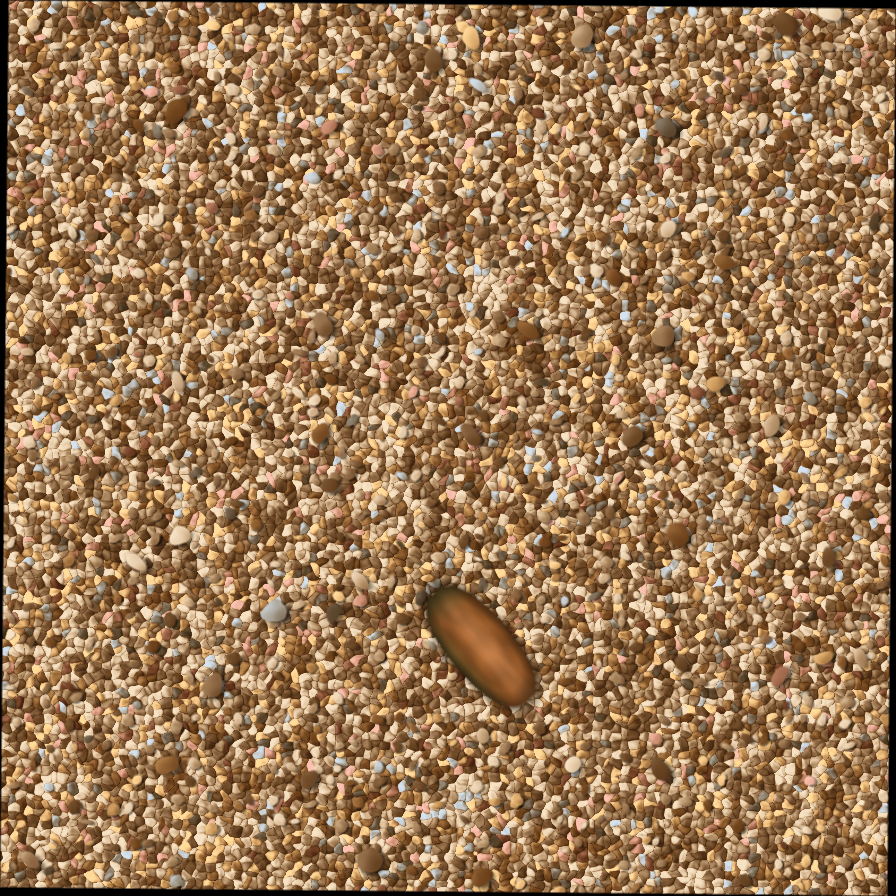
Write a Shadertoy shader that draws this texture.

```glsl
// Coarse sunlit sand with scattered pebbles and one smooth brown acorn.
const float GRAIN_SCALE = 104.0;     // grains across the canvas
const float GRAIN_CONTRAST = 3.1;
const float FACET_LIGHT = 1.5;
const float CREASE_DEPTH = 0.8;
const float TONE_BIAS = 0.2;
const vec2 LIGHT_DIR = vec2(-0.88, 0.47);
const vec3 SHADOW = vec3(0.13, 0.06, 0.02);
const vec3 UMBER = vec3(0.39, 0.25, 0.12);
const vec3 BROWN = vec3(0.55, 0.40, 0.26);
const vec3 TAN = vec3(0.69, 0.55, 0.39);
const vec3 SAND = vec3(0.83, 0.70, 0.55);
const vec3 CREAM = vec3(0.97, 0.89, 0.77);
const vec2 ACORN_CENTER = vec2(0.537, 0.278);
const vec2 ACORN_AXIS = vec2(0.650, -0.760);
const vec2 ACORN_RADII = vec2(0.080, 0.035);
const vec3 ACORN_BROWN = vec3(0.50, 0.29, 0.12);
const vec3 ACORN_SHINE = vec3(0.73, 0.47, 0.27);
const vec3 ACORN_OLIVE = vec3(0.31, 0.28, 0.14);
const float FRAME_HALF = 0.495;
const float FRAME_TILT = 0.0095;

vec4 hash4(vec2 cell) {
    vec4 p = fract(cell.xyxy * vec4(0.1031, 0.1030, 0.0973, 0.1099));
    p += dot(p, p.wzxy + 33.33);
    return fract((p.xxyz + p.yzzw) * p.zywx);
}
float cornerSlope(vec2 cell, vec2 offset) {
    float angle = 6.2832 * hash4(cell + 71.0).x;
    return dot(vec2(cos(angle), sin(angle)), offset);
}
float gradientNoise(vec2 p) {
    vec2 i = floor(p), f = p - i, e = vec2(1.0, 0.0);
    vec2 u = f * f * f * (f * (f * 6.0 - 15.0) + 10.0);
    return mix(mix(cornerSlope(i, f), cornerSlope(i + e.xy, f - e.xy), u.x),
               mix(cornerSlope(i + e.yx, f - e.yx), cornerSlope(i + e.xx, f - e.xx), u.x), u.y);
}
vec2 turn(vec2 p, float angle) {
    float c = cos(angle), s = sin(angle);
    return vec2(c * p.x + s * p.y, c * p.y - s * p.x);
}
float ramp(float a, float b, float t) { return clamp((t - a) / (b - a), 0.0, 1.0); }

// Maps a normally distributed tone to the sand palette by area share
vec3 sandColor(float tone) {
    float t = 1.0 / (1.0 + exp(-1.7 * tone));
    vec3 c = mix(SHADOW, UMBER, ramp(-0.05, 0.07, t));
    c = mix(c, BROWN, ramp(0.07, 0.35, t));
    c = mix(c, TAN, ramp(0.35, 0.65, t));
    c = mix(c, SAND, ramp(0.65, 0.81, t));
    return mix(c, CREAM, ramp(0.81, 0.97, t));
}
// A few stones are reddish, ochre or slate grey
vec3 mineralTint(float h) {
    if (h < 0.06) return vec3(1.02, 0.86, 0.90);
    if (h < 0.28) return vec3(1.06, 0.98, 0.80);
    return h > 0.93 ? vec3(0.86, 1.0, 1.22) : vec3(1.0);
}
// Packed irregular grains: stretched cells with lit facets and dark creases
vec3 grainBed(vec2 uv, float px) {
    vec2 p = uv * GRAIN_SCALE, facet = vec2(0.0);
    p += 0.45 * vec2(gradientNoise(p * 0.8), gradientNoise(p * 0.8 + 37.0));
    float d1 = 9.0, d2 = 9.0;
    vec4 first = vec4(0.5), second = vec4(0.5);
    for (int i = 0; i < 9; i++) {
        vec2 cell = floor(p) + vec2(i % 3 - 1, i / 3 - 1);
        vec4 h = hash4(cell);
        vec2 q = p - cell - 0.1 - 0.8 * h.xy;
        float stretch = mix(0.72, 1.0, h.w);
        float d = length(turn(q, 6.2832 * fract(h.w * 7.0)) * vec2(stretch, 1.0 / stretch));
        if (d < d1) { d2 = d1; second = first; d1 = d; first = h; facet = q; }
        else if (d < d2) { d2 = d; second = h; }
    }
    float gap = d2 - d1;
    float own = 0.5 + 0.5 * smoothstep(0.0, 1.4 * GRAIN_SCALE * px, gap);
    float tone = GRAIN_CONTRAST * (mix(second.z, first.z, own) - 0.5) + TONE_BIAS;
    tone += FACET_LIGHT * dot(facet, LIGHT_DIR);
    tone -= CREASE_DEPTH * (1.0 - smoothstep(0.0, 0.3, gap));
    tone += 1.2 * gradientNoise(p * 1.7) + 0.4 * gradientNoise(uv * 26.0);
    return sandColor(tone) * mix(vec3(1.0), mineralTint(first.w), own);
}
// Sparse rounded stones, each with a short shadow
void addPebbles(inout vec3 color, vec2 uv, float px, float scale, float chance, vec2 sizes) {
    vec2 p = uv * scale;
    float rough = gradientNoise(p * 3.5), aa = px * scale;
    for (int i = 0; i < 9; i++) {
        vec2 cell = floor(p) + vec2(i % 3 - 1, i / 3 - 1);
        vec4 h = hash4(cell + scale * 5.0), k = hash4(cell + scale * 9.0);
        if (h.x > chance) continue;
        float size = mix(sizes.x, sizes.y, h.y), angle = 6.2832 * h.z;
        vec2 radii = size * vec2(1.15, mix(0.5, 1.0, k.z));
        vec2 q = p - cell - 0.2 - 0.6 * k.xy;
        float d = (length(turn(q, angle) / radii) - 1.0 + 0.4 * rough) * radii.y;
        float shade = (length(turn(q + LIGHT_DIR * size * 0.4, angle) / radii) - 1.0) * radii.y;
        color *= 1.0 - 0.5 * (1.0 - smoothstep(-0.06, 0.06, shade));
        float tone = 2.8 * (k.w - 0.47) + 0.6 * dot(q, LIGHT_DIR) / size + 0.5 * rough;
        color = mix(color, sandColor(tone) * mineralTint(h.w), ramp(aa, -aa, d));
    }
}
// Smooth nut with a glossy streak, olive rim and soft shadow
void addAcorn(inout vec3 color, vec2 uv, float px) {
    vec2 r = uv - ACORN_CENTER;
    vec2 n = vec2(dot(r, ACORN_AXIS), dot(r, vec2(-ACORN_AXIS.y, ACORN_AXIS.x))) / ACORN_RADII;
    vec2 a = pow(abs(n), vec2(2.4));
    float d = (pow(a.x + a.y, 1.0 / 2.4) - 1.0) * ACORN_RADII.y, streak = n.y - 0.1;
    color *= mix(0.6, 1.0, ramp(0.0, 0.006, d));
    vec3 skin = mix(ACORN_BROWN, ACORN_SHINE, exp(-6.0 * streak * streak - 1.2 * n.x * n.x));
    float olive = max(ramp(-0.45, -0.95, n.y), ramp(-0.55, -0.95, n.x));
    skin = mix(skin, ACORN_OLIVE, 0.8 * olive) * (1.0 + 0.2 * gradientNoise(n * 3.0));
    color = mix(color, skin * mix(1.0, 0.6, ramp(-0.009, 0.0, d)), ramp(px, -px, d));
}
void mainImage(out vec4 fragColor, in vec2 fragCoord) {
    vec2 uv = fragCoord / iResolution.xy;
    float px = 1.0 / iResolution.y;
    vec3 color = grainBed(uv, px);
    addPebbles(color, uv, px, 44.0, 0.34, vec2(0.17, 0.32));
    addPebbles(color, uv, px, 18.0, 0.12, vec2(0.13, 0.24));
    addAcorn(color, uv, px);
    vec2 edge = abs(turn(uv - 0.5, -FRAME_TILT)) - FRAME_HALF;  // tilted black frame
    fragColor = vec4(clamp(color, 0.0, 1.0) * ramp(px, -px, max(edge.x, edge.y)), 1.0);
}
```
